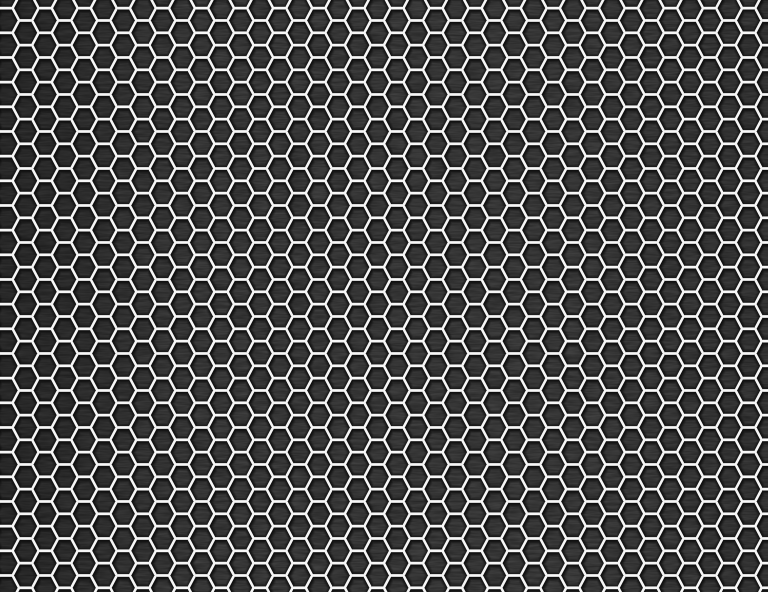
Reproduce this pattern procedurally as a WebGL 1 fragment shader.

```glsl
precision highp float;

uniform vec2 u_resolution;

#define COLUMNS 39.3
#define ROWS 24.0
#define LATTICE_SHIFT vec2(0.31, 0.17)
#define WIRE_HALF_WIDTH 0.056
#define SHADOW_REACH 0.25
#define SHADOW_OFFSET vec2(0.025, -0.03)
#define WIRE_GRAY 0.965
#define METAL_GRAY 0.2
#define SHADOW_GRAY 0.055
#define BRUSH_STRENGTH 0.055

const vec2 HEX_PERIOD = vec2(1.7320508, 1.0);

vec2 randomGradient(vec2 cell) {
    float angle = 6.2831853 * fract(sin(dot(cell, vec2(127.1, 311.7))) * 43758.55);
    return vec2(cos(angle), sin(angle));
}

float gradientNoise(vec2 p) {
    vec2 i = floor(p);
    vec2 f = p - i;
    vec2 t = f * f * f * (f * (f * 6.0 - 15.0) + 10.0);
    vec2 e = vec2(0.0, 1.0);
    float low = mix(dot(randomGradient(i), f),
                    dot(randomGradient(i + e.yx), f - e.yx), t.x);
    float high = mix(dot(randomGradient(i + e.xy), f - e.xy),
                     dot(randomGradient(i + e.yy), f - e.yy), t.x);
    return mix(low, high, t.y);
}

// Distance to the nearest edge of a flat-topped honeycomb with unit-high cells
float honeycombEdge(vec2 p) {
    vec2 a = mod(p + 0.5 * HEX_PERIOD, HEX_PERIOD) - 0.5 * HEX_PERIOD;
    vec2 b = mod(p, HEX_PERIOD) - 0.5 * HEX_PERIOD;
    vec2 q = abs(dot(a, a) < dot(b, b) ? a : b);
    return 0.5 - max(q.y, dot(q, vec2(0.8660254, 0.5)));
}

// Fine horizontal scratches in two lengths
float brushedGrain(vec2 p) {
    return gradientNoise(p * vec2(0.9, 9.0))
         + 0.6 * gradientNoise(p * vec2(2.3, 19.0) + 37.0);
}

void main() {
    vec2 uv = gl_FragCoord.xy / u_resolution;
    vec2 p = uv * vec2(COLUMNS, ROWS) - LATTICE_SHIFT;
    p.x *= 0.5 * HEX_PERIOD.x;
    float pixel = ROWS / u_resolution.y;

    // Brushed plate, dimmer toward the left and right sides
    float sideLight = mix(0.78, 1.04, smoothstep(0.0, 0.3, uv.x))
                    * mix(1.0, 0.92, smoothstep(0.8, 1.0, uv.x));
    float plate = (METAL_GRAY + BRUSH_STRENGTH * brushedGrain(p)) * sideLight;

    // Soft shadow cast by the wires
    float shadowEdge = honeycombEdge(p - SHADOW_OFFSET);
    float lit = smoothstep(0.03, SHADOW_REACH, shadowEdge);
    float gray = mix(SHADOW_GRAY, plate, lit);

    // Bright wire mesh
    float softness = max(0.7 * pixel, 0.015);
    float wire = 1.0 - smoothstep(WIRE_HALF_WIDTH - softness,
                                  WIRE_HALF_WIDTH + softness, honeycombEdge(p));
    gray = mix(gray, WIRE_GRAY, wire);

    gl_FragColor = vec4(vec3(gray), 1.0);
}
```
